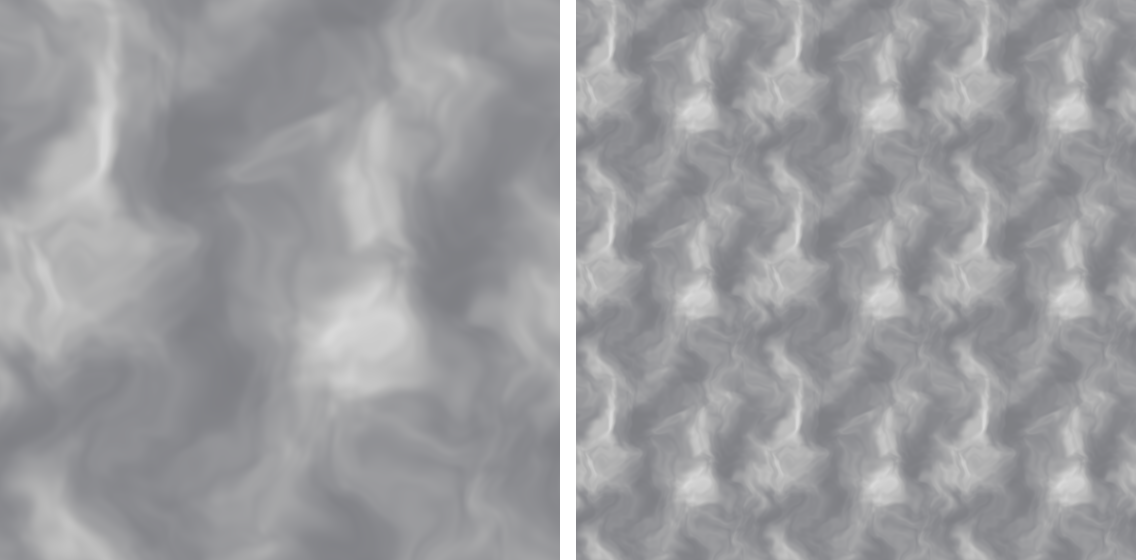
Left: one tile. Right: repeated 3 by 3.
A Shadertoy shader for this texture:

```glsl
float hash(vec2 p, float seed) {
    return fract(sin(dot(p, vec2(127.1, 311.7)) + seed * 17.3) * 43758.5453);
}

// Dot product of a random unit gradient with the offset from its wrapped corner
float corner(vec2 cell, vec2 offset, vec2 period, float seed) {
    float angle = 6.2831853 * hash(mod(cell, period), seed);
    return dot(vec2(cos(angle), sin(angle)), offset);
}

// Gradient noise that repeats after a whole number of cells
float noise(vec2 p, vec2 period, float seed) {
    vec2 i = floor(p), f = fract(p);
    vec2 u = f * f * f * (f * (f * 6.0 - 15.0) + 10.0);
    vec2 e = vec2(1.0, 0.0);
    float low = mix(corner(i, f, period, seed),
                    corner(i + e.xy, f - e.xy, period, seed), u.x);
    float high = mix(corner(i + e.yx, f - e.yx, period, seed),
                     corner(i + e.xx, f - e.xx, period, seed), u.x);
    return mix(low, high, u.y);
}

float fbm(vec2 uv, vec2 period, int octaves, float gain, float seed) {
    float sum = 0.0, amplitude = 1.0;
    for (int i = 0; i < octaves; i++) {
        sum += amplitude * noise(uv * period, period, seed + float(i));
        period *= 2.0;
        amplitude *= gain;
    }
    return sum;
}

vec2 drift(vec2 uv, float seed) {
    vec2 period = vec2(4.0);
    return vec2(fbm(uv, period, 3, 0.43, seed),
                fbm(uv, period, 3, 0.43, seed + 9.0));
}

void mainImage(out vec4 fragColor, in vec2 fragCoord) {
    vec2 uv = fragCoord / iResolution.xy;

    // Two rounds of warping fold the smoke into lobes and soft creases
    vec2 warped = uv + 0.06 * drift(uv, 3.0);
    warped = uv + 0.14 * drift(warped, 31.0);
    float density = fbm(warped, vec2(4.0, 3.0), 4, 0.48, 57.0) / 0.28;

    // Broad grey body with a longer tail towards the highlights
    density = clamp(density, -2.4, 2.4);
    float grey = 0.598 + 0.072 * density + 0.013 * density * density;

    // Cool shadows, neutral highlights
    float coolness = 1.0 - smoothstep(0.5, 0.75, grey);
    vec3 smoke = vec3(grey) + coolness * vec3(-0.003, 0.0, 0.018);
    fragColor = vec4(smoke, 1.0);
}
```
